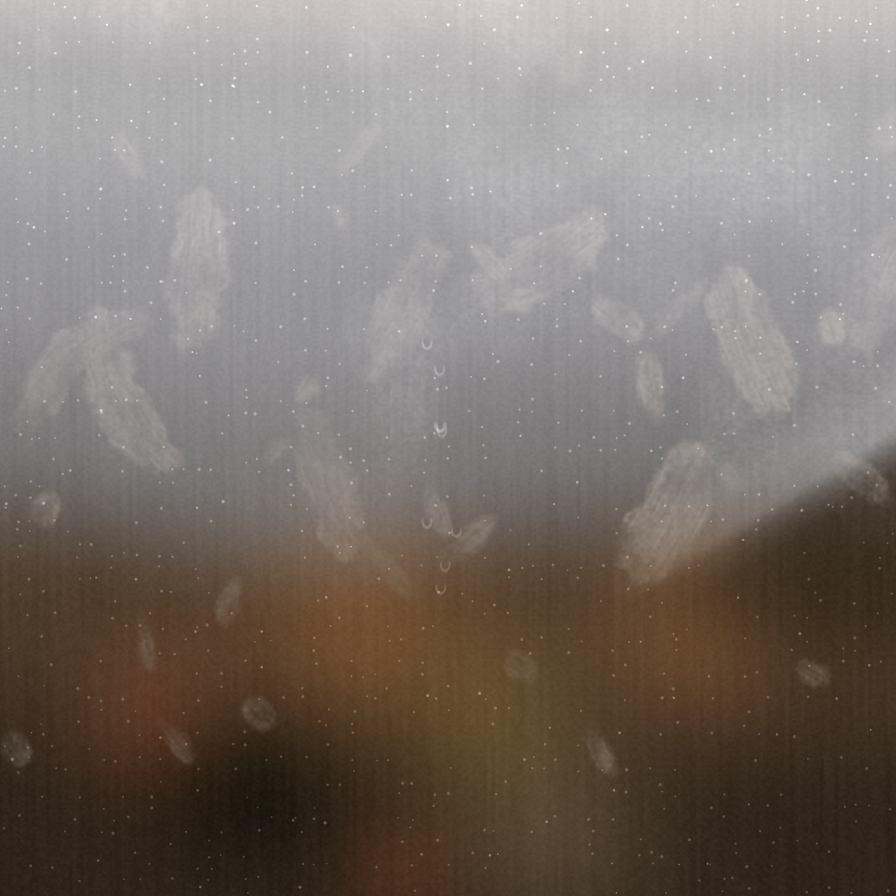
This texture is drawn by a WebGL 1 fragment shader. Its source:

```glsl
precision highp float;
uniform vec2 u_resolution;

float hash(vec2 p) {
  return fract(sin(dot(p, vec2(127.1, 311.7))) * 43758.5453);
}

float noise(vec2 p) {
  vec2 i = floor(p), f = fract(p);
  f = f * f * (3.0 - 2.0 * f);
  return mix(mix(hash(i), hash(i + vec2(1, 0)), f.x),
             mix(hash(i + vec2(0, 1)), hash(i + vec2(1, 1)), f.x), f.y);
}

float fbm(vec2 p) {
  float sum = 0.0, gain = 0.5;
  for (int i = 0; i < 4; i++) {
    sum += gain * noise(p);
    p = p * 2.03 + 17.3;
    gain *= 0.5;
  }
  return sum;
}

vec2 rotate(vec2 p, float a) {
  return vec2(cos(a) * p.x + sin(a) * p.y, cos(a) * p.y - sin(a) * p.x);
}

float glow(vec2 p, vec2 center, float radius) {
  vec2 d = (p - center) / radius;
  return exp(-dot(d, d));
}

// Out-of-focus scene: pale haze sinking into warm dark blurs
vec3 backdrop(vec2 uv) {
  float y = uv.y + 0.05 * (noise(uv * vec2(3.0, 2.0) + 4.0) - 0.5);
  vec3 col = mix(vec3(0.18, 0.14, 0.10), vec3(0.30, 0.23, 0.165), smoothstep(0.06, 0.31, y));
  col = mix(col, vec3(0.46, 0.45, 0.45), smoothstep(0.30, 0.49, y));
  col = mix(col, vec3(0.59, 0.585, 0.595), smoothstep(0.43, 0.69, y));
  col = mix(col, vec3(0.685, 0.68, 0.685), smoothstep(0.66, 0.87, y));
  col = mix(col, vec3(0.80, 0.77, 0.77), smoothstep(0.90, 1.03, y));

  vec3 blurs = vec3(0.14, 0.07, 0.02) * glow(uv, vec2(0.40, 0.30), 0.13);
  blurs += vec3(0.15, 0.08, 0.03) * glow(uv, vec2(0.78, 0.29), 0.10);
  blurs += vec3(0.12, 0.04, 0.02) * glow(uv, vec2(0.17, 0.20), 0.09);
  blurs += vec3(0.09, 0.08, 0.02) * glow(uv, vec2(0.55, 0.19), 0.11);
  blurs += vec3(0.13, 0.11, 0.09) * glow(uv, vec2(0.62, 0.07), 0.12);
  blurs += vec3(0.10, 0.03, 0.01) * glow(uv, vec2(0.45, 0.03), 0.07);
  blurs -= vec3(0.09, 0.06, 0.05) * glow(uv, vec2(0.28, 0.13), 0.10);
  col += blurs;

  // Slanted dark edge at the right with a pale smear above it
  float slant = uv.y - 0.34 - 0.6 * (uv.x - 0.72);
  float right = smoothstep(0.66, 0.92, uv.x);
  float below = (1.0 - smoothstep(-0.05, 0.02, slant)) * smoothstep(0.18, 0.36, uv.y);
  col = mix(col, vec3(0.19, 0.145, 0.09), 0.75 * below * right);
  float smear = smoothstep(-0.01, 0.015, slant) * (1.0 - smoothstep(0.04, 0.11, slant));
  return col + 0.07 * smear * smoothstep(0.66, 0.76, uv.x);
}

// Rubbed finger marks: bent, rough-edged ellipses filled with streaks
float fingerMarks(vec2 uv) {
  float total = 0.0;
  for (int i = 0; i < 38; i++) {
    float id = float(i);
    float big = 1.0 - step(8.5, id);
    vec2 r = vec2(hash(vec2(id, 1.7)), hash(vec2(id, 5.3)));
    vec2 s = vec2(hash(vec2(id, 9.1)), hash(vec2(id, 13.9)));
    vec2 center = vec2(fract(id * 0.618 + 0.13), mix(0.14 + 0.82 * r.x, 0.42 + 0.30 * r.x, big));
    vec2 size = mix(vec2(0.014 + 0.028 * s.x, 0.009 + 0.011 * s.y),
                    vec2(0.075 + 0.045 * s.x, 0.026 + 0.014 * s.y), big);
    vec2 q = rotate(uv - center, mix(0.5 + 2.1 * r.y, 3.14 * r.y, big));
    q.y += (s.x - 0.35) * 9.0 * big * q.x * q.x;
    float d = (length(q / size) - 1.0) * size.y;
    if (d < 0.03) {
      d += (0.010 + 0.016 * big) * (fbm(uv * 45.0 + id) - 0.47);
      float body = 1.0 - smoothstep(-0.007, 0.003, d);
      float rim = exp(-pow((d + 0.003) / 0.004, 2.0));
      float streaks = noise(q * vec2(35.0, 320.0) + id * 7.0);
      float grain = noise(uv * 260.0 + id);
      float patches = smoothstep(0.22, 0.62, fbm(uv * 26.0 + id * 3.0));
      float fill = (0.25 + 0.45 * streaks + 0.40 * grain) * (0.35 + 0.65 * patches);
      total = max(total, (body * fill + 0.16 * rim * grain) * (0.55 + 0.45 * s.y));
    }
  }
  return total;
}

// Small outlined droplets trickling down near the middle
float droplets(vec2 uv) {
  float total = 0.0;
  for (int i = 0; i < 9; i++) {
    float id = float(i);
    vec2 q = uv - vec2(0.475 + 0.035 * hash(vec2(id, 21.0)), 0.34 + 0.28 * hash(vec2(id, 33.0)));
    float ring = abs(length(q * vec2(1.0, 0.65)) - 0.005);
    total += (1.0 - smoothstep(0.0004, 0.0018, ring)) * (1.0 - smoothstep(-0.002, 0.005, q.y));
  }
  return total;
}

// Sparse round specks, one candidate per cell
float dust(vec2 uv, float cells, float density) {
  vec2 cell = floor(uv * cells);
  vec2 center = 0.25 + 0.5 * vec2(hash(cell + 3.1), hash(cell + 8.7));
  float radius = 0.0007 + 0.0011 * hash(cell + 5.9);
  float d = length(fract(uv * cells) - center) / cells;
  return step(1.0 - density, hash(cell)) * (1.0 - smoothstep(radius * 0.5, radius + 0.0008, d));
}

void main() {
  vec2 uv = gl_FragCoord.xy / u_resolution;
  vec3 col = backdrop(uv);

  // Greasy film, fine vertical wipes and grain
  float film = smoothstep(0.42, 0.75, fbm(uv * vec2(7.0, 6.0) + 2.0));
  col += 0.045 * film * (0.4 + noise(uv * 210.0)) * smoothstep(0.25, 0.55, uv.y);
  col += 0.022 * (noise(uv * vec2(240.0, 9.0)) - 0.5);
  col += 0.030 * (noise(uv * 380.0) - 0.5);

  float marks = fingerMarks(uv);
  vec3 residue = mix(vec3(0.61, 0.56, 0.51), vec3(0.81, 0.79, 0.78), smoothstep(0.25, 0.75, uv.y));
  col = mix(col, residue, clamp(0.62 * marks, 0.0, 0.6));
  col += 0.10 * droplets(uv);
  col += 0.16 * dust(uv, 75.0, 0.16) + 0.24 * dust(uv + 0.37, 28.0, 0.12);

  gl_FragColor = vec4(clamp(col, 0.0, 1.0), 1.0);
}
```
